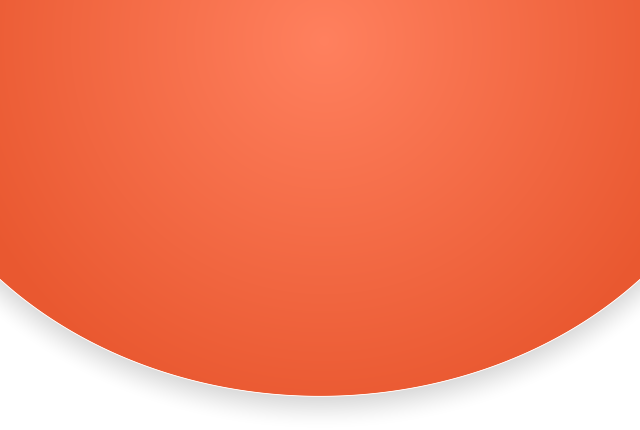
Give the GLSL for this background, as a Shadertoy shader.

```glsl
// A large coral dome hanging from the top edge over a white ground.
// An ellipse distance gives the shape, its pale rim and a soft offset shadow;
// a radial gradient lights the dome from near the top centre.

// Lengths are in canvas heights; x is measured from the centre line.
const vec2 DOME_CENTER = vec2(0.0, 0.9165);
const vec2 DOME_RADII = vec2(1.008, 0.837);
const vec2 GLOW_CENTER = vec2(0.01, 0.905);
const float GLOW_RADIUS = 0.89;
const vec3 GLOW_COLOR = vec3(1.0, 0.502, 0.369);
const vec3 DEEP_COLOR = vec3(0.914, 0.345, 0.188);
const vec3 GROUND_COLOR = vec3(1.0);
const vec3 RIM_COLOR = vec3(1.0, 0.97, 0.96);
const float RIM_WIDTH = 0.0024;
const vec2 SHADOW_OFFSET = vec2(0.0, -0.023);
const float SHADOW_BLUR = 0.058;
const float SHADOW_STRENGTH = 0.19;

// Approximate signed distance to an ellipse, accurate near its edge.
float ellipseDistance(vec2 p, vec2 radii) {
    float k = length(p / radii);
    float slope = length(p / (radii * radii));
    return k * (k - 1.0) / max(slope, 0.0001);
}

void mainImage(out vec4 fragColor, in vec2 fragCoord) {
    float pixel = 1.0 / iResolution.y;
    vec2 p = (fragCoord - vec2(0.5 * iResolution.x, 0.0)) * pixel;

    // Ground with the blurred shadow
    float shadowDist = ellipseDistance(p - DOME_CENTER - SHADOW_OFFSET, DOME_RADII);
    float shadow = 1.0 - smoothstep(-SHADOW_BLUR, SHADOW_BLUR, shadowDist);
    vec3 color = GROUND_COLOR * (1.0 - SHADOW_STRENGTH * shadow);

    // Pale rim just outside the dome
    float domeDist = ellipseDistance(p - DOME_CENTER, DOME_RADII);
    float rim = 1.0 - smoothstep(-0.5 * pixel, 0.5 * pixel, domeDist - RIM_WIDTH);
    color = mix(color, RIM_COLOR, rim);

    // Dome face with its radial glow
    float fade = clamp(length(p - GLOW_CENTER) / GLOW_RADIUS, 0.0, 1.0);
    vec3 face = mix(GLOW_COLOR, DEEP_COLOR, fade);
    float dome = 1.0 - smoothstep(-0.5 * pixel, 0.5 * pixel, domeDist);
    color = mix(color, face, dome);

    fragColor = vec4(color, 1.0);
}
```
